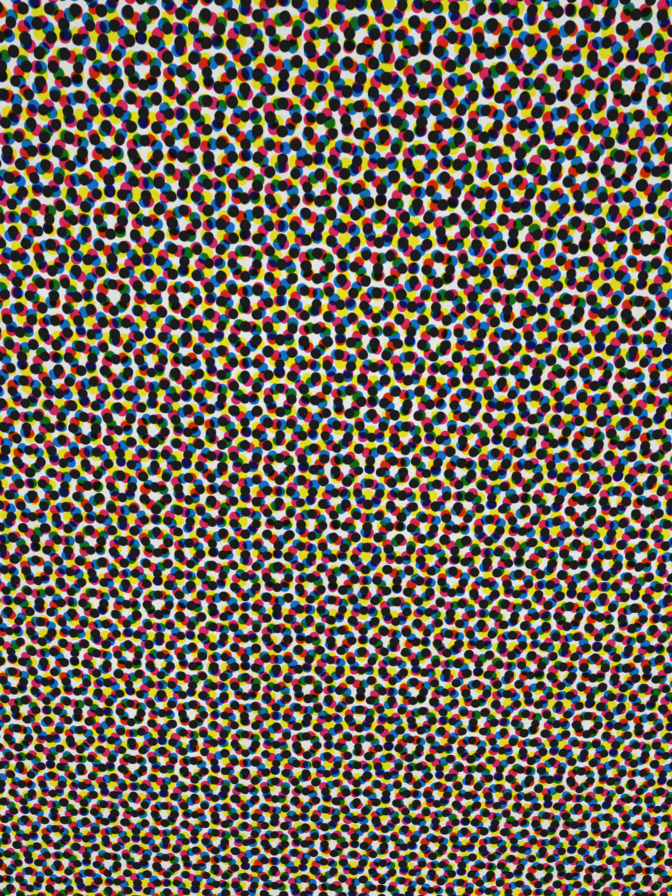
Reproduce this pattern procedurally as a Shadertoy shader.

```glsl
// Four-colour halftone print seen close up at a slight slant.
// Four rotated dot screens (cyan, magenta, yellow, black) are multiplied
// over paper, so their overlaps form rosettes and secondary colours.

#define PITCH 0.0240    // dot spacing at the centre, in canvas widths
#define DEPTH 0.22      // growth of the dots towards the top
#define TILT 0.03       // rotation of the whole sheet, radians
#define EDGE 0.0016     // half width of a dot's soft rim, in canvas widths
#define WOBBLE 0.07     // irregular placement of dots, in cells
#define SIZE_VARY 0.035 // irregular dot radius, in cells
#define GRAIN 0.035     // brightness variation of paper and ink

const vec3 PAPER   = vec3(0.90, 0.91, 0.90);
const vec3 CYAN    = vec3(0.08, 0.48, 0.86);
const vec3 MAGENTA = vec3(0.93, 0.17, 0.42);
const vec3 YELLOW  = vec3(1.00, 0.96, 0.14);
const vec3 BLACK   = vec3(0.105, 0.105, 0.11);

// Integer hash giving three values in 0..1
vec3 hash3(ivec2 cell, int seed) {
    uvec3 v = uvec3(cell.x, cell.y, seed) * 1664525u + 1013904223u;
    v.x += v.y * v.z; v.y += v.z * v.x; v.z += v.x * v.y;
    v ^= v >> 16u;
    v.x += v.y * v.z; v.y += v.z * v.x; v.z += v.x * v.y;
    return vec3(v >> 8u) / 16777216.0;
}

// Smooth value noise
float noise(vec2 p) {
    ivec2 i = ivec2(floor(p));
    vec2 f = fract(p);
    f = f * f * (3.0 - 2.0 * f);
    float low  = mix(hash3(i, 9).x, hash3(i + ivec2(1, 0), 9).x, f.x);
    float high = mix(hash3(i + ivec2(0, 1), 9).x, hash3(i + ivec2(1, 1), 9).x, f.x);
    return mix(low, high, f.y);
}

mat2 rotation(float angle) {
    float c = cos(angle), s = sin(angle);
    return mat2(c, s, -s, c);
}

// Ink amount of one dot screen; p and rim are measured in cells
float dotScreen(vec2 p, float degrees, float radius, float rim, int seed) {
    vec2 q = rotation(radians(degrees)) * p + 0.37 * float(seed);
    vec3 rnd = hash3(ivec2(floor(q)), seed) - 0.5;
    float d = length(fract(q) - 0.5 - WOBBLE * rnd.xy);
    float r = radius + SIZE_VARY * rnd.z;
    return 1.0 - smoothstep(r - rim, r + rim, d);
}

void mainImage(out vec4 fragColor, in vec2 fragCoord) {
    // Canvas position in widths, then perspective onto the sheet
    vec2 uv = (fragCoord - 0.5 * iResolution.xy) / iResolution.x;
    float zoom = 1.0 + DEPTH * uv.y;
    vec2 sheet = rotation(TILT) * uv / (zoom * PITCH);
    float rim = max(EDGE, 0.65 / iResolution.x) / (zoom * PITCH);

    // Slightly ragged dot outlines
    vec2 ragged = sheet + 0.05 * (vec2(noise(sheet * 3.0), noise(sheet * 3.0 + 57.0)) - 0.5);

    // Transparent inks first, dense black on top
    vec3 color = PAPER;
    color *= mix(vec3(1.0), YELLOW, dotScreen(ragged, 0.0, 0.350, rim, 1));
    color *= mix(vec3(1.0), MAGENTA, dotScreen(ragged, 75.0, 0.322, rim, 2));
    color *= mix(vec3(1.0), CYAN, dotScreen(ragged, 15.0, 0.326, rim, 3));
    color = mix(color, BLACK, dotScreen(ragged, 45.0, 0.306, rim, 4));

    // Ink haze, fine grain and soft light falling off to the corners
    color = mix(color, vec3(0.12), 0.04);
    color *= 1.0 + GRAIN * (noise(uv * 260.0) + noise(uv * 9.0) - 1.0);
    color *= 1.02 - 0.09 * dot(uv, uv);

    fragColor = vec4(clamp(color, 0.0, 1.0), 1.0);
}
```
